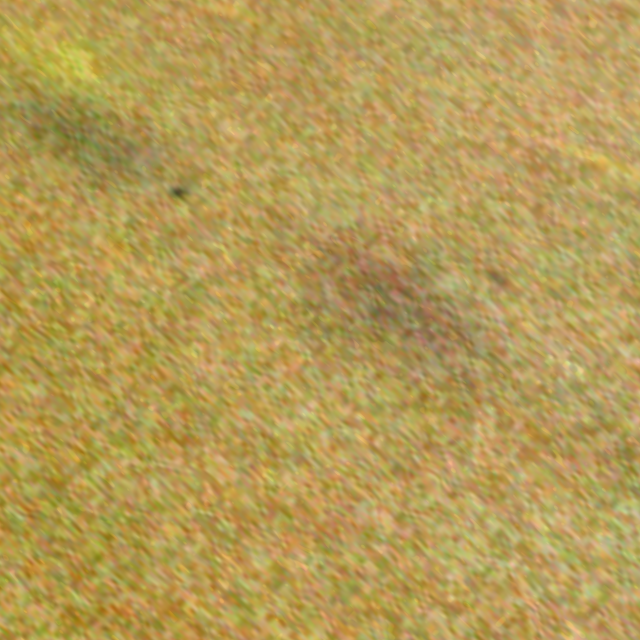
A WebGL 1 fragment shader for this texture:

```glsl
precision highp float;
// Dry golden grass seen from afar: fine slanted colour grain over soft patches.
uniform vec2 u_resolution;

float hash(vec2 cell) {
  vec3 p = fract(cell.xyx * vec3(0.1031, 0.1030, 0.0973));
  p += dot(p, p.yzx + 33.33);
  return fract((p.x + p.y) * p.z);
}

// Smooth value noise in -1..1
float noise(vec2 p) {
  vec2 cell = floor(p);
  vec2 f = fract(p);
  f = f * f * (3.0 - 2.0 * f);
  float low = mix(hash(cell), hash(cell + vec2(1.0, 0.0)), f.x);
  float high = mix(hash(cell + vec2(0.0, 1.0)), hash(cell + 1.0), f.x);
  return 2.0 * mix(low, high, f.y) - 1.0;
}

vec2 rotate(vec2 p, float angle) {
  float c = cos(angle);
  float s = sin(angle);
  return vec2(c * p.x + s * p.y, c * p.y - s * p.x);
}

float fbm(vec2 p) {
  float sum = 0.0;
  float weight = 0.55;
  for (int i = 0; i < 4; i++) {
    sum += weight * noise(p);
    p = rotate(p, 0.5) * 2.03 + 17.3;
    weight *= 0.5;
  }
  return sum;
}

// Blades lean down to the right; two scales blend into one grain
float grain(vec2 uv, float seed) {
  vec2 bent = uv + 0.004 * vec2(noise(uv * 28.0 + seed), noise(uv * 28.0 - seed));
  vec2 fine = rotate(bent, -0.75) * vec2(85.0, 160.0);
  vec2 broad = rotate(bent, -0.6) * vec2(42.0, 75.0);
  return 0.68 * noise(fine + seed) + 0.42 * noise(broad + seed * 1.7);
}

// Soft tilted ellipse with a ragged edge
float patchMask(vec2 uv, vec2 center, vec2 radius, float angle) {
  vec2 d = rotate(uv - center, angle) / radius;
  return exp(-dot(d, d) * (1.0 + 0.5 * fbm(uv * 14.0)));
}

void main() {
  vec2 uv = gl_FragCoord.xy / u_resolution;

  // Ground tone: richer at lower left, hazier to the right
  float haze = smoothstep(-0.1, 1.1, uv.x * 0.8 + uv.y * 0.3);
  vec3 color = mix(vec3(0.705, 0.595, 0.285), vec3(0.725, 0.625, 0.39), haze);

  // Broad drifts in light and hue, drawn out along the slope
  vec2 slope = rotate(uv, -0.45);
  color += 0.045 * fbm(slope * vec2(4.0, 9.0) + 3.0);
  color += vec3(0.035, -0.015, 0.0) * fbm(slope * vec2(5.0, 8.0) + 41.0);

  // Shaded hollows
  float shade = patchMask(uv, vec2(0.14, 0.78), vec2(0.17, 0.06), -0.42);
  float hollow = patchMask(uv, vec2(0.64, 0.51), vec2(0.15, 0.065), -0.5);
  color -= shade * vec3(0.15, 0.11, 0.04);
  color -= hollow * vec3(0.14, 0.13, 0.03);

  // Fresh yellow growth and pale streaks
  float fresh = patchMask(uv, vec2(0.11, 0.90), vec2(0.09, 0.04), -0.4);
  float streak = patchMask(uv, vec2(0.95, 0.745), vec2(0.09, 0.012), -0.35);
  streak += 0.6 * patchMask(uv, vec2(0.36, 0.985), vec2(0.07, 0.015), -0.4);
  color += fresh * vec3(0.04, 0.10, -0.05);
  color += streak * vec3(0.11, 0.10, 0.0);

  // Small dark gaps
  float gap = patchMask(uv, vec2(0.28, 0.70), vec2(0.014, 0.008), 0.1);
  gap += 0.8 * patchMask(uv, vec2(0.775, 0.567), vec2(0.018, 0.009), -0.6);
  color -= gap * vec3(0.26, 0.23, 0.10);

  // Grain in brightness, red against green, and blue
  float strength = mix(1.1, 0.8, smoothstep(0.2, 1.0, uv.y));
  float light = grain(uv, 7.0);
  float warmth = grain(uv, 53.0);
  float blueness = grain(uv, 97.0);
  color += strength * 0.12 * light;
  color += strength * warmth * vec3(0.075, -0.06, 0.0);
  color += strength * blueness * vec3(0.0, 0.01, 0.12);

  // Sparse bright blade tips
  float tips = smoothstep(0.45, 0.85, grain(uv, 131.0));
  color += tips * vec3(0.07, 0.06, 0.01);

  gl_FragColor = vec4(clamp(color, 0.0, 1.0), 1.0);
}
```
